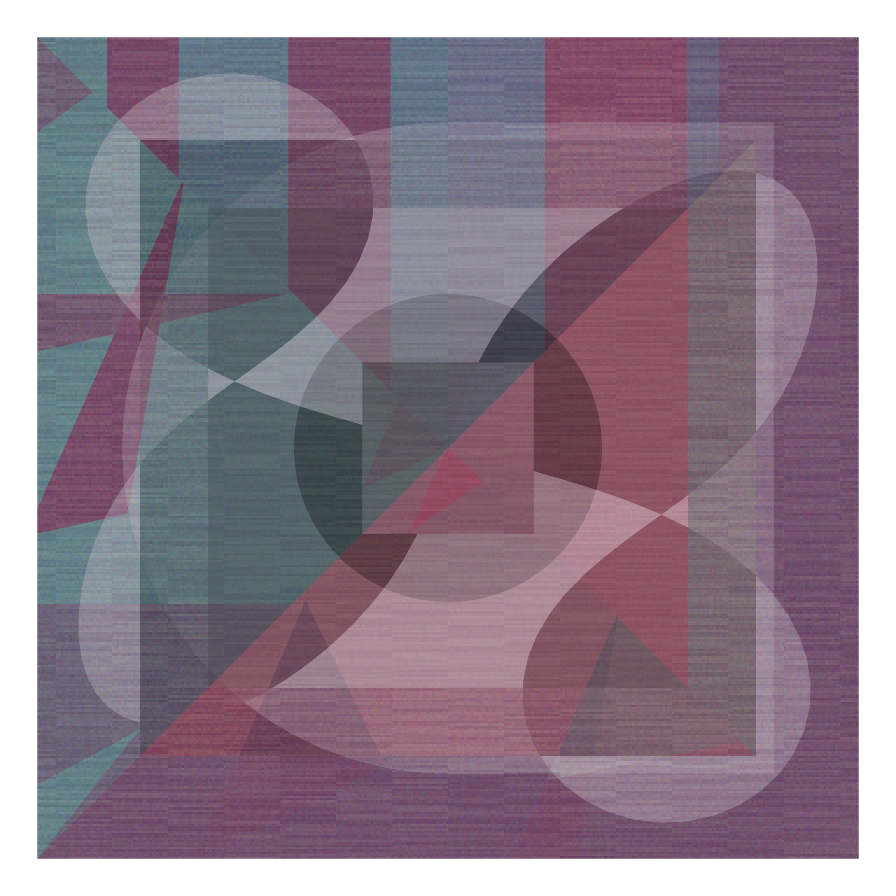
Write a WebGL 2 fragment shader that draws this background.

```glsl
#version 300 es
precision highp float;
// Woven geometric print: nested squares, a disc and a looping ribbon over teal and rose sectors.
uniform vec2 u_resolution;
out vec4 outColor;

#define FRAME_SCALE 2.1818
#define OUTER_SQUARE 0.75
#define MIDDLE_SQUARE 0.584
#define INNER_SQUARE 0.2085
#define DISC_RADIUS 0.375
#define ARCH_RADIUS 0.793
#define CURVE_STEPS 80
#define THREADS 384.0
#define WEAVE 0.075

const vec3 TEAL = vec3(0.39, 0.50, 0.53);
const vec3 BLUE = vec3(0.38, 0.43, 0.53);
const vec3 MAGENTA = vec3(0.47, 0.30, 0.41);
const vec3 PLUM = vec3(0.45, 0.32, 0.43);
const vec3 ROSE = vec3(0.62, 0.36, 0.45);
const vec3 CORAL = vec3(0.74, 0.40, 0.48);
const vec3 MAUVE = vec3(0.52, 0.43, 0.48);
const vec3 PALE = vec3(0.74, 0.70, 0.74);

// Sine harmonics of one half of the ribbon; the other half is its point reflection.
const vec2 HARMONICS[8] = vec2[8](
  vec2(-0.719, 0.257), vec2(0.032, 0.612), vec2(-0.339, -0.226), vec2(-0.168, -0.052),
  vec2(0.127, -0.081), vec2(0.037, -0.033), vec2(0.033, 0.047), vec2(-0.012, 0.005));

float edge;  // half a pixel in frame units

float hash(vec2 p) { return fract(sin(dot(p, vec2(127.1, 311.7))) * 43758.5453); }
float cover(float d) { return 1.0 - smoothstep(-edge, edge, d); }
float square(vec2 p, float r) { return cover(max(abs(p.x), abs(p.y)) - r); }
float band(float x, float a, float b) { return cover(max(a - x, x - b)); }
float cross2(vec2 a, vec2 b) { return a.x * b.y - a.y * b.x; }

float triangle(vec2 p, vec2 a, vec2 b, vec2 c) {
  float s = sign(cross2(b - a, c - a));
  float d1 = cross2(normalize(b - a), p - a) * s;
  float d2 = cross2(normalize(c - b), p - b) * s;
  float d3 = cross2(normalize(a - c), p - c) * s;
  return cover(-min(d1, min(d2, d3)));
}

// Chebyshev recurrence sums the harmonics without repeated sines.
vec2 ribbonPoint(float t) {
  float s = sin(t), previous = 0.0, twoCos = 2.0 * cos(t);
  vec2 sum = vec2(0.0);
  for (int k = 0; k < 8; k++) {
    sum += HARMONICS[k] * s;
    float next = twoCos * s - previous;
    previous = s;
    s = next;
  }
  return sum;
}

// Even-odd fill of the ribbon with a smooth edge.
float ribbon(vec2 p) {
  if (p.x > 0.0) p = -p;
  float nearest = 9.0, side = 1.0;
  vec2 a = vec2(0.0);
  for (int i = 1; i <= CURVE_STEPS; i++) {
    vec2 b = ribbonPoint(3.14159 * float(i) / float(CURVE_STEPS));
    vec2 ab = b - a, ap = p - a;
    vec2 gap = ap - ab * clamp(dot(ap, ab) / dot(ab, ab), 0.0, 1.0);
    nearest = min(nearest, dot(gap, gap));
    if ((a.y > p.y) != (b.y > p.y) && ap.x < ab.x * ap.y / ab.y) side = -side;
    a = b;
  }
  return cover(side * sqrt(nearest));
}

// Dyed sectors divided by the diagonals, with stripes and long wedges.
vec3 dye(vec2 p, float outer, float middle) {
  vec3 top = mix(PLUM, BLUE, band(p.x, 0.582, 0.66) * 0.5);
  top = mix(top, TEAL, band(p.x, -1.1, -0.83));
  top = mix(top, MAGENTA, band(p.x, -0.83, -0.656) + band(p.x, -0.389, -0.14));
  top = mix(top, mix(TEAL, BLUE, 0.5), band(p.x, -0.656, -0.389));
  top = mix(top, mix(TEAL, BLUE, 0.7), band(p.x, -0.14, 0.0));
  top = mix(top, BLUE + vec3(0.04, 0.0, 0.0), band(p.x, 0.0, 0.236));
  top = mix(top, MAGENTA + vec3(0.05, 0.0, 0.0), band(p.x, 0.236, 0.582));
  vec3 left = mix(TEAL, MAGENTA, 0.75 * triangle(p, vec2(-1.02, 0.375), vec2(-0.39, 0.375), vec2(-1.02, 0.23)));
  left = mix(left, PLUM, 0.6 * cover(p.y + 0.38));
  left = mix(left, MAGENTA, triangle(p, vec2(-0.64, 0.665), vec2(-1.03, -0.215), vec2(-0.78, -0.16)));
  left = mix(left, MAGENTA, 0.6 * triangle(p, vec2(-1.0, 1.0), vec2(-0.86, 0.87), vec2(-1.0, 0.77)));
  left = mix(left, TEAL, triangle(p, vec2(-1.0, -0.82), vec2(-0.75, -0.685), vec2(-1.0, -1.0)));
  left = mix(left, MAGENTA, 0.6 * triangle(p, vec2(-0.12, 0.116), vec2(0.0), vec2(-0.21, -0.1)));
  vec3 right = mix(mix(PLUM, MAUVE, outer), CORAL, middle);
  vec3 bottom = mix(mix(PLUM, ROSE, outer), mix(CORAL, MAUVE, 0.3), middle);
  bottom = mix(bottom, MAGENTA, 0.7 * triangle(p, vec2(-0.347, -0.372), vec2(-0.62, -1.01), vec2(-0.153, -0.77)));
  bottom = mix(bottom, MAGENTA, triangle(p, vec2(0.415, -0.4), vec2(0.16, -1.0), vec2(0.315, -1.0)));
  bottom = mix(bottom, MAUVE, 0.7 * triangle(p, vec2(0.415, -0.4), vec2(0.71, -0.716), vec2(0.24, -0.81)));
  float falling = cover(-(p.x + p.y) * 0.7071);
  return mix(mix(left, top, falling), mix(bottom, right, falling), cover((p.y - p.x) * 0.7071));
}

void main() {
  float size = min(u_resolution.x, u_resolution.y);
  vec2 uv = (gl_FragCoord.xy - 0.5 * u_resolution) / size;
  vec2 p = uv * FRAME_SCALE;
  edge = 0.5 * FRAME_SCALE / size;
  float outer = square(p, OUTER_SQUARE), middle = square(p, MIDDLE_SQUARE);
  float inner = square(p, INNER_SQUARE), disc = cover(length(p) - DISC_RADIUS);
  float arch = p.x < 0.0 ? cover(length(p) - ARCH_RADIUS) : square(p, ARCH_RADIUS);
  float loop = ribbon(p), below = cover((p.y - p.x) * 0.7071);

  // Each layer flips between pale and dark across the ribbon.
  vec3 color = dye(p, outer, middle);
  color = mix(color, PALE, 0.28 * arch * (1.0 - 0.5 * loop * outer));
  color = mix(color, PALE, 0.40 * loop * (1.0 - outer));
  color *= 1.0 - outer * mix(0.08 + 0.1 * (1.0 - arch), 0.15, loop);
  color = mix(color, PALE, 0.36 * middle * (1.0 - loop));
  color *= 1.0 - 0.12 * middle * loop;
  color *= 1.0 - disc * mix(0.16, 0.28, loop);
  color = mix(color, mix(color * 0.74, mix(color, PALE, 0.22), loop), inner);
  color = mix(color, ROSE, 0.45 * inner * below);
  float ember = triangle(p, vec2(0.0), vec2(0.088, -0.082), vec2(-0.097, -0.207));
  color = mix(color, vec3(0.61, 0.27, 0.37), 0.7 * ember);

  // Coloured threads and fine grain.
  vec2 cell = floor(uv * THREADS);
  vec3 grain = vec3(hash(cell), hash(cell + 17.0), hash(cell + 43.0)) - 0.5;
  float thread = hash(vec2(floor(cell.x / 24.0), cell.y)) - 0.5;
  color += WEAVE * (1.0 - 0.4 * middle) * (grain * 0.7 + thread * vec3(0.8, 1.0, 0.7));

  outColor = vec4(mix(vec3(1.0), color, square(p, 1.0)), 1.0);
}
```
